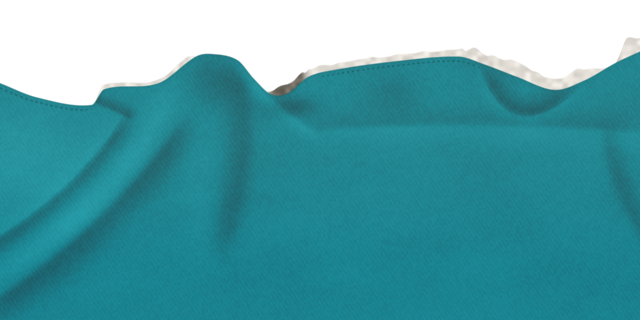
Give the GLSL for this texture, as a Shadertoy shader.

```glsl
// Draped teal cloth with a wavy hem against a white ground.
// A Hermite curve gives the hem; Bezier creases with unequal sides give the
// folds, and hashed value noise gives the wrinkles and the woven grain.

const vec3 CLOTH = vec3(0.135, 0.525, 0.565);
const vec3 CLOTH_LIGHT = vec3(0.19, 0.67, 0.71);
const vec3 CLOTH_DARK = vec3(0.15, 0.33, 0.36);
const vec3 GROUND = vec3(1.0);
const vec3 TRIM = vec3(0.88, 0.86, 0.83);
const vec3 TRIM_SHADOW = vec3(0.42, 0.40, 0.36);
const float GRAIN = 0.05;
const float WRINKLE = 0.30;
const float WEAVE_SCALE = 150.0;
const int HEM_COUNT = 21;
const int CURVE_STEPS = 10;

const vec2 HEM[HEM_COUNT] = vec2[](
    vec2(0.0, 0.74), vec2(0.117, 0.695), vec2(0.286, 0.672), vec2(0.326, 0.721),
    vec2(0.495, 0.74), vec2(0.612, 0.823), vec2(0.664, 0.831), vec2(0.742, 0.812),
    vec2(0.794, 0.753), vec2(0.846, 0.706), vec2(0.898, 0.708), vec2(0.964, 0.76),
    vec2(1.042, 0.781), vec2(1.224, 0.807), vec2(1.432, 0.823), vec2(1.51, 0.8),
    vec2(1.615, 0.76), vec2(1.732, 0.719), vec2(1.823, 0.747), vec2(1.927, 0.805),
    vec2(2.0, 0.839));

float hash(ivec2 cell) {
    uvec2 q = uvec2(cell) * uvec2(1597u, 3571u);
    uint h = (q.x ^ q.y) * 747796u + 28917u;
    h = ((h >> 15) ^ h) * 277803u;
    h = ((h >> 13) ^ h) * 668265u;
    return float((h >> 8) & 65535u) / 65535.0;
}

float noise(vec2 p) {
    ivec2 i = ivec2(floor(p));
    vec2 f = fract(p);
    f = f * f * (3.0 - 2.0 * f);
    return mix(mix(hash(i), hash(i + ivec2(1, 0)), f.x),
               mix(hash(i + ivec2(0, 1)), hash(i + ivec2(1, 1)), f.x), f.y);
}

float fbm(vec2 p) {
    float sum = 0.0, amp = 0.5;
    for (int i = 0; i < 4; i++) {
        sum += amp * noise(p);
        p = mat2(1.6, 1.2, -1.2, 1.6) * p + 7.3;
        amp *= 0.5;
    }
    return sum;
}

float slopeAt(int i) {
    vec2 d = HEM[min(i + 1, HEM_COUNT - 1)] - HEM[max(i - 1, 0)];
    return d.y / d.x;
}

float hemHeight(float x) {
    int i = 0;
    for (int k = 1; k < HEM_COUNT - 1; k++) if (x >= HEM[k].x) i = k;
    float w = HEM[i + 1].x - HEM[i].x;
    float t = clamp((x - HEM[i].x) / w, 0.0, 1.0), u = 1.0 - t;
    return u * u * (1.0 + 2.0 * t) * HEM[i].y + t * t * (3.0 - 2.0 * t) * HEM[i + 1].y
         + w * t * u * (u * slopeAt(i) - t * slopeAt(i + 1));
}

// Falloff around a Bezier curve, with its own width on the left and right side
float crease(vec2 p, vec2 a, vec2 b, vec2 c, float left, float right) {
    float best = 9.0, side = 1.0, along = 0.0;
    vec2 from = a;
    for (int i = 1; i <= CURVE_STEPS; i++) {
        float t = float(i) / float(CURVE_STEPS);
        vec2 to = mix(mix(a, b, t), mix(b, c, t), t);
        vec2 d = to - from, q = p - from;
        float h = clamp(dot(q, d) / dot(d, d), 0.0, 1.0);
        float dist = length(q - d * h);
        if (dist < best) {
            best = dist;
            side = d.x * q.y - d.y * q.x;
            along = t + (h - 1.0) / float(CURVE_STEPS);
        }
        from = to;
    }
    float r = best / (side > 0.0 ? left : right);
    return exp(-r * r) * smoothstep(0.0, 0.2, along) * smoothstep(1.0, 0.8, along);
}

float patchAt(vec2 p, vec2 center, vec2 radius) {
    vec2 q = (p - center) / radius;
    return exp(-dot(q, q));
}

float span(float x, float a, float b, float soft) {
    return smoothstep(a - soft, a + soft, x) * smoothstep(b + soft, b - soft, x);
}

float foldShade(vec2 p) {
    float s = 0.0;
    // Left panel and the diagonal folds beside it
    s += 0.35 * patchAt(p, vec2(0.1, 0.5), vec2(0.3, 0.2));
    s -= 0.65 * crease(p, vec2(0.42, 0.68), vec2(0.247, 0.375), vec2(-0.12, 0.19), 0.045, 0.008);
    s += 0.25 * crease(p, vec2(0.42, 0.68), vec2(0.247, 0.375), vec2(-0.12, 0.19), 0.006, 0.05);
    s += 0.40 * crease(p, vec2(0.56, 0.78), vec2(0.43, 0.375), vec2(-0.12, 0.07), 0.035, 0.05);
    s -= 0.60 * crease(p, vec2(0.62, 0.68), vec2(0.365, 0.27), vec2(-0.15, -0.04), 0.06, 0.018);
    s -= 0.60 * crease(p, vec2(0.26, 0.70), vec2(0.34, 0.67), vec2(0.43, 0.625), 0.025, 0.008);
    // Raised hump and the shadow falling from it
    s -= 0.50 * patchAt(p, vec2(0.665, 0.75), vec2(0.075, 0.08));
    s -= 0.45 * crease(p, vec2(0.72, 0.85), vec2(0.82, 0.55), vec2(0.67, 0.15), 0.035, 0.05);
    s += 0.20 * patchAt(p, vec2(0.62, 0.4), vec2(0.07, 0.22));
    s += 0.40 * crease(p, vec2(0.73, 0.85), vec2(0.80, 0.68), vec2(1.02, 0.56), 0.012, 0.025);
    s -= 0.70 * patchAt(p, vec2(0.91, 0.665), vec2(0.08, 0.035));
    // Long level fold and grey patch
    s += 0.22 * crease(p, vec2(0.9, 0.57), vec2(1.35, 0.63), vec2(2.2, 0.56), 0.012, 0.05);
    s -= 0.20 * crease(p, vec2(0.9, 0.6), vec2(1.35, 0.65), vec2(2.2, 0.59), 0.05, 0.014);
    s -= 0.25 * patchAt(p, vec2(1.24, 0.71), vec2(0.08, 0.06));
    // Hanging tuck and shadow at the right
    s -= 0.60 * crease(p, vec2(1.49, 0.83), vec2(1.585, 0.5), vec2(1.83, 0.75), 0.045, 0.007);
    s += 0.22 * crease(p, vec2(1.49, 0.83), vec2(1.585, 0.5), vec2(1.83, 0.75), 0.006, 0.03);
    s -= 0.40 * crease(p, vec2(1.89, 0.64), vec2(1.91, 0.40), vec2(2.06, 0.22), 0.04, 0.025);
    return s;
}

void mainImage(out vec4 fragColor, in vec2 fragCoord) {
    vec2 p = fragCoord / iResolution.y;
    p.x *= 2.0 * iResolution.y / iResolution.x;
    float px = 1.0 / iResolution.y, hem = hemHeight(p.x);
    float slope = (hemHeight(p.x + 0.003) - hemHeight(p.x - 0.003)) / 0.006;
    float depth = (hem - p.y) / sqrt(1.0 + slope * slope);

    // Folds, wrinkles and weave
    float s = foldShade(p);
    s += WRINKLE * (fbm(vec2(p.x * 5.0 + p.y * 3.0, p.y * 9.0 - p.x * 3.0) + 20.0) - 0.47);
    float twill = sin((p.x + p.y * 0.7) * WEAVE_SCALE * 3.0);
    s += GRAIN * (twill + 4.0 * (noise(p * WEAVE_SCALE + 9.0) - 0.5));
    vec3 cloth = s < 0.0 ? mix(CLOTH, CLOTH_DARK, min(-s, 1.0)) : mix(CLOTH, CLOTH_LIGHT, min(s, 1.0));
    cloth += vec3(-0.035, -0.012, 0.0) * smoothstep(0.6, 0.1, p.y);

    // Stitched hem
    float stitch = exp(-pow((depth - 0.014) / 0.003, 2.0)) * smoothstep(-0.3, 0.3, sin(p.x * 400.0));
    cloth *= 1.0 - 0.18 * stitch * (span(p.x, -0.1, 0.28, 0.02) + span(p.x, 1.0, 1.5, 0.03));
    cloth *= 1.0 - 0.12 * exp(-max(depth, 0.0) / 0.004);

    // Pale backing showing above the hem
    float trim = 0.012 * span(p.x, 0.31, 0.6, 0.02) + 0.018 * span(p.x, 0.96, 1.45, 0.008)
               + 0.036 * span(p.x, 1.45, 1.86, 0.05) + 0.05 * span(p.x, 1.94, 2.1, 0.02)
               + 0.025 * span(p.x, 0.85, 0.96, 0.02);
    trim *= 0.75 + 0.5 * noise(p.xx * 25.0);
    vec3 backing = mix(TRIM, TRIM_SHADOW, span(p.x, 0.84, 0.955, 0.015));
    backing += 0.15 * (noise(p * 60.0) - 0.4);
    vec3 color = mix(GROUND, backing, smoothstep(-px, px, depth + trim) * smoothstep(0.0, 0.004, trim));
    color = mix(color, cloth, smoothstep(-px, px, depth));
    fragColor = vec4(clamp(color, 0.0, 1.0), 1.0);
}
```
